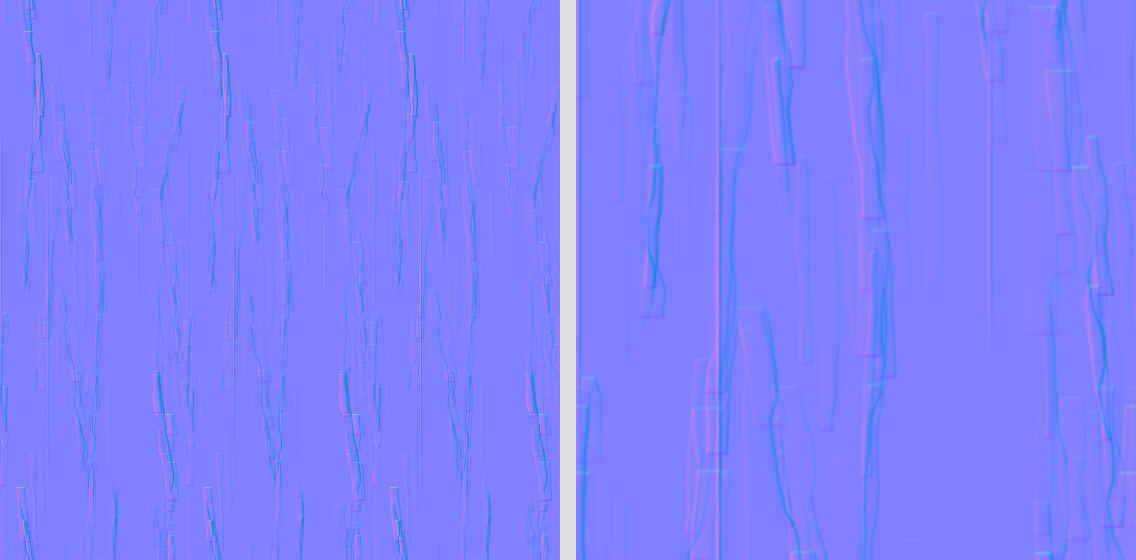
Left, the full canvas; right, a detail of the centre.
Write a WebGL 1 fragment shader that draws this texture map.

```glsl
precision highp float;
// Tangent-space normal map of splintered bark: chains of long thin flakes, seams and fine cracks.

uniform vec2 u_resolution;

const float REPEATS_ACROSS = 3.0;
const float EDGE_WIDTH = 0.0010;     // crisp flake rim, in canvas units
const float BEVEL_WIDTH = 0.0032;    // soft roll-off inside the right rim
const float KINK_RATE = 30.0;        // jogs per canvas height
const float KINK_SIZE = 0.0065;
const float RIM_SLOPE = 0.95;
const float BEVEL_SLOPE = 0.68;
const float FACE_SLOPE = 0.19;
const float LEDGE_SLOPE = 0.5;
const float SEAM_SLOPE = 0.8;
const float CRACK_SLOPE = 0.7;
const float REACH = 0.03;            // widest sideways extent of a flake
const int FLAKES_PER_CHAIN = 7;
const int LOOSE_FLAKES = 64;

vec4 hash4(vec2 s) {
  vec4 q = fract(s.xyxy * vec4(0.1031, 0.1030, 0.0973, 0.1099));
  q += dot(q, q.wzxy + 33.33);
  return fract((q.xxyz + q.yzzw) * q.zywx);
}

// Upright runs joined by short slanted jogs, for the left (x) and right (y) rims
vec2 kinks(float y, float seed) {
  float k = floor(y);
  vec2 here = hash4(vec2(k, seed)).xy;
  vec2 next = hash4(vec2(k + 1.0, seed)).xy;
  float t = y - k;
  return mix(here, next, 0.4 * t + 0.6 * clamp((t - 0.55) / 0.4, 0.0, 1.0)) - 0.5;
}

float rimWidth() {
  return max(EDGE_WIDTH, 0.5 / u_resolution.y);
}

float bump(float d) {
  float k = d / rimWidth();
  return exp(-k * k);
}

// Offset from a centre on the repeating tile, in canvas units
vec2 wrapOffset(vec2 p, vec2 centre) {
  vec2 d = fract(p - centre + 0.5) - 0.5;
  return vec2(d.x / REPEATS_ACROSS, d.y);
}

// Slope of one flake; d runs right and down from its centre
vec2 flake(vec2 d, vec2 halfSize, float lean, float gain, float seed) {
  if (abs(d.y) > halfSize.y + 0.006 || abs(d.x) > REACH) return vec2(0.0);
  vec4 h = hash4(vec2(seed, 71.7));
  float along = clamp(d.y / halfSize.y, -1.0, 1.0);
  vec2 wander = kinks(d.y * KINK_RATE + 50.0 + h.x, seed) * min(KINK_SIZE, halfSize.x * 1.1);
  float x = d.x - lean * d.y;
  float left = x + halfSize.x * (1.0 - 0.3 * h.z * (1.0 + along)) - wander.x;
  float right = halfSize.x * (1.0 - 0.3 * h.w * (1.0 - along)) + wander.y - x;

  float rim = rimWidth();
  float top = d.y + halfSize.y;
  float bottom = halfSize.y - d.y;
  float rows = smoothstep(-rim, rim, top) * smoothstep(-rim, rim, bottom);
  float inside = smoothstep(-rim, rim, left) * smoothstep(-rim, rim, right);

  // Each flake fades toward one of its ends
  float fade = mix(1.0, 0.5 + 0.5 * along * sign(h.x - 0.5), 0.9 * h.y);
  float sideways = bump(left) * RIM_SLOPE * mix(0.15, 1.0, h.z)
                 - bump(right) * RIM_SLOPE * mix(0.3, 1.0, h.w);
  float bevel = BEVEL_SLOPE * mix(0.4, 1.2, h.w) * exp(-max(right, 0.0) / BEVEL_WIDTH);
  sideways += inside * (FACE_SLOPE - bevel);
  float ledge = inside * LEDGE_SLOPE * (bump(top) - 0.7 * bump(bottom));
  return vec2(sideways * rows, ledge) * gain * fade;
}

// Continuous broken-edged drop that runs the whole length of a chain
vec2 seam(vec2 d, float halfHeight, float lean, float gain, float seed) {
  if (abs(d.y) > halfHeight || abs(d.x) > 0.07) return vec2(0.0);
  float x = d.x - lean * d.y - kinks(d.y * KINK_RATE + 40.0, seed).x * 0.009;
  float power = 0.2 + 1.1 * abs(kinks(d.y * 14.0 + 30.0, seed + 5.0).y + 0.5);
  power *= smoothstep(1.0, 0.8, abs(d.y) / halfHeight);
  float shade = bump(x) + 0.4 * exp(x / BEVEL_WIDTH) * smoothstep(rimWidth(), -rimWidth(), x);
  return vec2(-shade, 0.12 * bump(x)) * SEAM_SLOPE * power * gain;
}

// Overlapping flakes strung from one point of the tile to another
vec2 chain(vec2 p, vec2 a, vec2 b, float depth) {
  float span = b.y - a.y;
  float count = float(FLAKES_PER_CHAIN);
  float lean = (b.x - a.x) / (REPEATS_ACROSS * span);
  float seed = floor(a.x * 517.0 + a.y * 331.0);
  vec2 slope = seam(wrapOffset(p, 0.5 * (a + b)), 0.55 * span, lean, depth, seed);
  for (int i = 0; i < FLAKES_PER_CHAIN; i++) {
    float n = float(i);
    vec4 h = hash4(vec2(seed + n * 7.3, a.y * 331.0 + n * 3.1));
    vec2 centre = mix(a, b, (n + h.x) / count);
    centre.x += (h.w - 0.6) * 0.07;
    vec2 halfSize = vec2(mix(0.003, 0.010, h.z), span / count * mix(0.6, 1.5, h.y));
    float gain = depth * mix(0.4, 1.1, h.y * h.w);
    slope += flake(wrapOffset(p, centre), halfSize, 0.7 * lean, gain, h.x * 91.0 + n);
  }
  return slope;
}

// Hairline vertical groove between two heights
vec2 crack(vec2 p, float x, float from, float to, float depth) {
  vec2 d = wrapOffset(p, vec2(x, 0.5 * (from + to)));
  float ends = smoothstep(1.0, 0.3, abs(d.y) * 2.0 / (to - from));
  return vec2(bump(d.x + 0.0008) - bump(d.x - 0.0008), 0.0) * ends * depth * CRACK_SLOPE;
}

void main() {
  vec2 uv = gl_FragCoord.xy / u_resolution;
  vec2 p = vec2(uv.x * REPEATS_ACROSS, 1.0 - uv.y);

  // Deep splits
  vec2 slope = chain(p, vec2(0.12, -0.10), vec2(0.20, 0.17), 1.15);
  slope += chain(p, vec2(0.20, 0.14), vec2(0.13, 0.52), 0.8);
  slope += chain(p, vec2(0.86, 0.67), vec2(0.93, 0.88), 1.3);
  slope += chain(p, vec2(1.03, 0.57), vec2(1.00, 0.83), 0.8);
  slope += chain(p, vec2(0.62, -0.12), vec2(0.58, 0.15), 0.7);
  // Medium splits
  slope += chain(p, vec2(0.69, 0.13), vec2(0.74, 0.36), 0.55);
  slope += chain(p, vec2(0.86, -0.10), vec2(0.82, 0.14), 0.5);
  slope += chain(p, vec2(0.50, 0.20), vec2(0.56, 0.55), 0.6);
  slope += chain(p, vec2(0.55, 0.50), vec2(0.46, 1.00), 0.6);
  slope += chain(p, vec2(0.33, 0.18), vec2(0.38, 0.42), 0.7);
  slope += chain(p, vec2(0.32, 0.36), vec2(0.20, 0.70), 0.5);
  slope += chain(p, vec2(0.33, 0.52), vec2(0.47, 0.85), 0.55);
  slope += chain(p, vec2(0.98, 0.18), vec2(0.86, 0.36), 0.45);
  slope += chain(p, vec2(0.87, 0.33), vec2(0.97, 0.67), 0.75);
  slope += chain(p, vec2(0.85, 0.40), vec2(0.87, 0.68), 0.4);
  slope += chain(p, vec2(0.93, 0.85), vec2(0.87, 1.02), 0.8);

  // Faint loose flakes
  for (int i = 0; i < LOOSE_FLAKES; i++) {
    float n = float(i);
    vec4 h = hash4(vec2(n * 5.7 + 2.0, 19.3));
    vec2 halfSize = vec2(mix(0.0015, 0.006, h.w), mix(0.02, 0.09, h.z));
    slope += flake(wrapOffset(p, h.xy), halfSize, 0.0, mix(0.1, 0.35, h.z * h.w), n + 200.0);
  }

  slope += crack(p, 0.255, 0.23, 0.95, 0.8);
  slope += crack(p, 0.005, 0.16, 0.67, 0.6);
  slope += crack(p, 0.740, 0.33, 0.57, 0.45);
  slope += crack(p, 0.486, -0.06, 0.15, 0.45);

  gl_FragColor = vec4(normalize(vec3(slope, 1.0)) * 0.5 + 0.5, 1.0);
}
```
